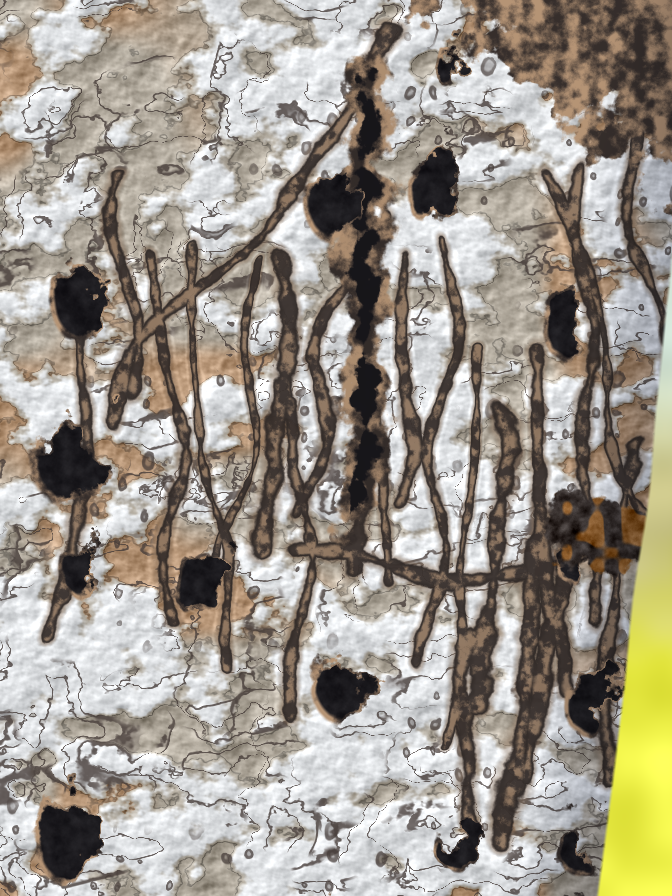
This texture is drawn by a WebGL 1 fragment shader. Its source:

```glsl
precision highp float;
uniform vec2 u_resolution;

const vec3 CHALK = vec3(0.87, 0.88, 0.89);
const vec3 GREY_TAN = vec3(0.69, 0.66, 0.61);
const vec3 INNER_BARK = vec3(0.71, 0.58, 0.46);
const vec3 BROWN = vec3(0.45, 0.37, 0.30);
const vec3 DARK = vec3(0.21, 0.18, 0.17);
const vec3 SOOT = vec3(0.09, 0.085, 0.10);
const vec3 RUST = vec3(0.55, 0.35, 0.15);
const vec3 HAZE = vec3(0.82, 0.89, 0.84);
const vec3 OLIVE = vec3(0.77, 0.75, 0.51);
const vec3 LIME = vec3(0.92, 0.93, 0.27);
const int GROOVES = 22;
const float GROOVE_WIDTH = 0.0085;
const float WOBBLE = 0.055;
const float SPOT_GRID = 34.0;
const float HOLE_GRID = 7.0;
const float RELIEF = 1.5;

float hash(vec2 p) {
  vec3 q = fract(vec3(p.xyx) * 0.1031);
  q += dot(q, q.yzx + 33.33);
  return fract((q.x + q.y) * q.z);
}

float noise(vec2 p) {
  vec2 i = floor(p), f = fract(p);
  f = f * f * (3.0 - 2.0 * f);
  return mix(mix(hash(i), hash(i + vec2(1, 0)), f.x),
             mix(hash(i + vec2(0, 1)), hash(i + vec2(1, 1)), f.x), f.y);
}

float fbm(vec2 p) {
  float sum = 0.0, amp = 0.516;
  for (int i = 0; i < 5; i++) {
    sum += amp * noise(p);
    p = mat2(1.6, 1.2, -1.2, 1.6) * p + 17.3;
    amp *= 0.5;
  }
  return sum;
}

float segment(vec2 p, vec2 a, vec2 b) {
  vec2 ab = b - a;
  return length(p - a - ab * clamp(dot(p - a, ab) / dot(ab, ab), 0.0, 1.0));
}

float winding(vec2 p, vec2 a, vec2 b, float seed) {
  vec2 bend = vec2(noise(p * 8.0 + seed * 17.0), noise(p * 8.0 - seed * 11.0 + 500.0)) - 0.5;
  return segment(p + WOBBLE * bend, a, b);
}

// Distance to the nearest beetle gallery, in groove widths
float galleries(vec2 p) {
  float nearest = 100.0;
  for (int i = 0; i < GROOVES; i++) {
    float k = float(i);
    float t = (k + 0.5) / float(GROOVES);
    float slant = (hash(vec2(k, 3.0)) - 0.5) * (mod(k, 4.0) > 2.5 ? 0.9 : 0.2);
    vec2 mid = vec2(mix(0.02, 0.72, pow(t, 0.65)), mix(0.12, 0.78, hash(vec2(k, 7.0))));
    vec2 reach = mix(0.1, 0.28, hash(vec2(k, 11.0))) * vec2(slant, 1.0);
    float width = GROOVE_WIDTH * mix(0.6, 1.25, hash(vec2(k, 5.0)));
    nearest = min(nearest, winding(p, mid - reach, mid + reach, k) / width);
  }
  float diagonal = winding(p, vec2(0.12, 0.55), vec2(0.44, 0.95), 31.0);
  float crossing = winding(p, vec2(0.33, 0.37), vec2(0.57, 0.37), 32.0);
  return min(nearest, min(diagonal / 0.007, crossing / GROOVE_WIDTH));
}

float flakes(vec2 p) { return fbm(p * vec2(21.0, 27.0)); }

// Chalky flakes peeling off warm inner bark
vec3 bark(vec2 p, float grain) {
  float f = flakes(p);
  float slope = f - flakes(p + vec2(-0.0025, 0.003));
  float patches = fbm(p * vec2(5.0, 4.0) + 4.0);
  float lift = f - 0.43 - 0.7 * (patches - 0.5);
  vec3 under = mix(INNER_BARK, GREY_TAN, smoothstep(0.35, 0.6, noise(p * 9.0)));
  vec3 top = mix(GREY_TAN, CHALK, smoothstep(0.0, 0.10, lift));
  vec3 col = mix(under, top, smoothstep(-0.01, 0.015, lift));
  col *= 1.0 - 0.28 * smoothstep(0.022, 0.0, abs(lift + 0.014));
  col += RELIEF * slope + 0.22 * (grain - 0.5);
  float split = abs(noise(p * vec2(14.0, 55.0) + 3.0 * f) - 0.5);
  float seam = abs(noise(p * vec2(48.0, 13.0) + 4.0 * f + 90.0) - 0.5);
  float cracks = max(smoothstep(0.05, 0.01, split) * smoothstep(0.54, 0.66, noise(p * 17.0)),
                     smoothstep(0.05, 0.01, seam) * smoothstep(0.56, 0.68, noise(p * 13.0 + 40.0)));
  return mix(col, DARK * 1.3, 0.8 * cracks);
}

// Ragged ellipse in each chosen cell: below 1.0 inside
float scattered(vec2 p, float grid, float share, float ragged) {
  vec2 cell = floor(p * grid);
  vec2 centre = 0.5 + 0.3 * (vec2(hash(cell + 21.0), hash(cell + 57.0)) - 0.5);
  vec2 size = mix(vec2(0.10, 0.13), vec2(0.24, 0.33), hash(cell + 83.0));
  float d = length((fract(p * grid) - centre) / size) + ragged;
  return hash(cell + 9.0) < share ? d : 9.0;
}

vec3 meadow(vec2 p) {
  float blur = noise(p * 13.0) * 0.6 + noise(p * 27.0) * 0.4;
  vec3 col = mix(LIME, OLIVE, smoothstep(0.22, 0.42, p.y + 0.15 * (blur - 0.5)));
  col = mix(col, HAZE, smoothstep(0.45, 0.62, p.y));
  return col + 0.22 * (blur - 0.5);
}

void main() {
  vec2 p = gl_FragCoord.xy / u_resolution.y;
  float grain = fbm(p * 95.0);
  float rough = fbm(p * 38.0 + 70.0) - 0.5;
  vec3 col = bark(p, grain);

  // Small ringed lichen spots
  float spot = scattered(p + 0.012 * rough, SPOT_GRID, 0.38, rough * 1.5);
  float cluster = smoothstep(0.4, 0.6, noise(p * 6.0 + 12.0));
  float ring = smoothstep(1.15, 0.85, spot) * mix(0.45, 1.0, smoothstep(0.2, 0.6, spot));
  col = mix(col, DARK * 1.25, 0.75 * ring * cluster);

  // Galleries: pale lip, stained border, dark walls, dusty core
  float g = galleries(p) + 1.8 * rough;
  col += 0.07 * smoothstep(0.6, 0.0, abs(g - 2.0));
  col = mix(col, BROWN * 1.2, 0.55 * smoothstep(1.9, 0.9, g));
  vec3 dust = mix(DARK, BROWN * 1.25, smoothstep(0.38, 0.64, grain));
  vec3 groove = mix(dust, DARK * 0.85, smoothstep(0.25, 0.8, g));
  col = mix(col, groove, 0.92 * smoothstep(1.15, 0.8, g));

  // Main torn crack and the fibrous wood at the upper right
  float tear = winding(p, vec2(0.43, 0.93), vec2(0.40, 0.42), 40.0) + 0.05 * rough;
  vec3 wood = mix(DARK, INNER_BARK, smoothstep(0.32, 0.68, 0.6 * grain + 0.4 * noise(p * vec2(80.0, 22.0))));
  col = mix(col, wood * 0.95, smoothstep(0.024, 0.016, tear));
  col = mix(col, SOOT, smoothstep(0.009, 0.004, tear));
  float torn = dot(p - vec2(0.62, 0.89), vec2(0.55, 0.83)) + 0.16 * rough;
  col = mix(col, wood, smoothstep(-0.008, 0.008, torn));

  // Black holes with brown rims, and one rusty lichen knot
  float hole = scattered(p + 0.05 * rough, HOLE_GRID, 0.34, rough * 2.2);
  col = mix(col, wood, smoothstep(1.15, 1.0, hole));
  col = mix(col, SOOT + 0.14 * (grain - 0.4), smoothstep(0.95, 0.8, hole));
  vec2 k = mat2(0.8, 0.6, -0.6, 0.8) * (p - vec2(0.67, 0.405));
  float knot = length(k / vec2(0.062, 0.046)) + rough;
  vec3 crust = mix(DARK, RUST, smoothstep(0.52, 0.66, noise(p * 60.0)));
  col = mix(col, crust + 0.5 * (grain - 0.5), smoothstep(1.05, 0.93, knot));

  // Rounded trunk side against the soft meadow
  float side = p.x - (0.662 + 0.125 * p.y + 0.012 * (noise(vec2(p.y * 9.0, 2.0)) - 0.5));
  col *= mix(vec3(1.0), vec3(0.76, 0.77, 0.80), smoothstep(-0.12, 0.0, side));
  col = mix(col, meadow(p), smoothstep(-0.002, 0.003, side));
  gl_FragColor = vec4(clamp(col, 0.0, 1.0), 1.0);
}
```
